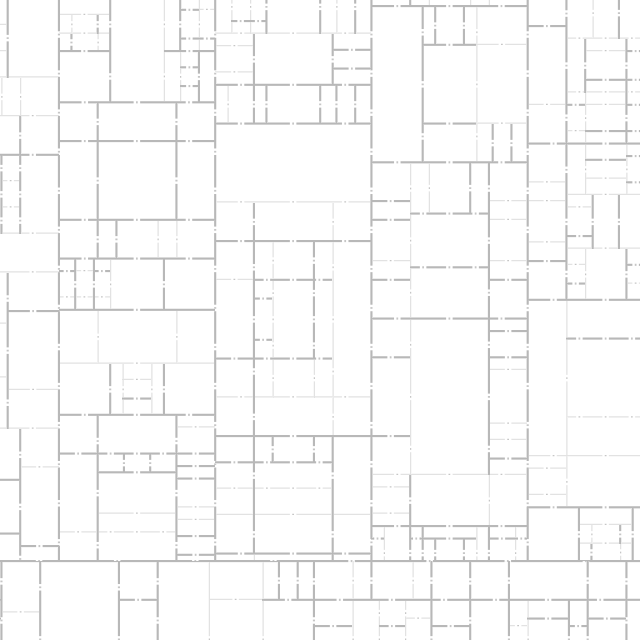
A WebGL 1 fragment shader for this pattern:

```glsl
precision highp float;
// Floor plan of thin grey walls on white: square blocks in staggered columns,
// each cut again and again into side, middle and side rooms. Every wall is
// either bold or faint and is broken by small doorways with a stub inside.

uniform vec2 u_resolution;

const float UNITS = 512.0;      // layout units across the canvas
const float BLOCK = 125.0;      // side of one block
const float SHELF = 63.0;       // height of the shifted bottom band
const float BOLD_INK = 0.28;
const float FAINT_INK = 0.115;
const float DOOR = 2.6;         // half width of a doorway
const float STUB = 0.7;         // half width of the stub inside it

float hash(vec2 p) {
  return fract(sin(dot(p, vec2(12.9898, 78.233))) * 43758.5453);
}

// Smooth coverage of the interval from lo to hi.
float cover(float x, float lo, float hi, float px) {
  return clamp((x - lo) / px + 0.5, 0.0, 1.0)
       * clamp((hi - x) / px + 0.5, 0.0, 1.0);
}

// Ink of one wall, with evenly spaced doorways along its span.
float wall(float across, float along, float span, float doors, float bold, float px) {
  float period = span / doors;
  float fromDoor = mod(along, period) - 0.5 * period;
  float solid = 1.0 - cover(fromDoor, -DOOR, DOOR, px);
  float stub = cover(fromDoor, -STUB, STUB, px);
  float ink = mix(FAINT_INK, BOLD_INK, bold);
  float body = cover(across, -0.7 * bold, 1.0, px);
  return body * max(ink * solid, 0.8 * BOLD_INK * stub);
}

// Ink of all inner walls of a block; p runs from 0 to BLOCK.
float rooms(vec2 p, float seed, float px) {
  vec2 origin = vec2(0.0);
  vec2 size = vec2(BLOCK);
  float ink = 0.0;
  for (int level = 0; level < 4; level++) {
    float depth = float(level);
    float chance = hash(vec2(seed, 1.7 + depth));
    // Cut across the longer side; toss a coin for squarish rooms.
    float ratio = size.x / size.y;
    bool cutX = ratio > 1.25 || (ratio > 0.8 && hash(vec2(seed, 5.3)) > 0.5);
    vec2 axis = cutX ? vec2(1.0, 0.0) : vec2(0.0, 1.0);
    float len = dot(size, axis);
    float span = dot(size, 1.0 - axis);
    if (len < 40.0 || (level == 1 && chance > 0.9) || (level > 1 && chance > 0.42)) break;

    float at = dot(p - origin, axis);
    float along = dot(p - origin, 1.0 - axis);
    float side = floor(len * mix(0.25, 0.335, step(0.55, hash(vec2(seed, 8.1)))));
    float doors = span > 55.0 ? 1.0 + 2.0 * step(0.4, hash(vec2(seed, 3.9))) : 1.0;
    float boldA = step(0.42, hash(vec2(seed, 11.3)));
    float boldB = step(0.42, hash(vec2(seed, 14.9)));
    ink = max(ink, wall(at - side, along, span, doors, boldA, px));
    ink = max(ink, wall(at - len + side, along, span, doors, boldB, px));

    // Step into the room that holds p.
    float part = step(side, at) + step(len - side, at);
    float start = part < 0.5 ? 0.0 : (part < 1.5 ? side : len - side);
    float newLen = part > 0.5 && part < 1.5 ? len - 2.0 * side : side;
    origin += axis * start;
    size += axis * (newLen - len);
    seed = hash(vec2(seed * 17.0 + 0.3, part + 2.1 * depth));
  }
  return ink;
}

// Outer walls and rooms of the columns that start at shift.x; each column
// is staggered by its own amount when stagger is 1.
float blocks(vec2 q, vec2 shift, float stagger, float px) {
  float column = floor((q.x - shift.x) / BLOCK);
  float drop = shift.y + stagger * floor(hash(vec2(column, 4.6)) * BLOCK);
  vec2 id = vec2(column, floor((q.y - drop) / BLOCK));
  vec2 p = q - vec2(shift.x, drop) - id * BLOCK;
  float ink = rooms(p, hash(id + 7.3 + 19.0 * stagger), px);
  for (int i = 0; i < 2; i++) {
    float edge = float(i);
    float bold = step(0.45, hash(id + vec2(31.7, edge)));
    ink = max(ink, wall(p.x - edge * BLOCK, q.y, BLOCK, 4.0, 1.0, px));
    ink = max(ink, wall(p.y - edge * BLOCK, p.x, BLOCK, 3.0, bold, px));
  }
  return ink;
}

void main() {
  float scale = UNITS / min(u_resolution.x, u_resolution.y);
  vec2 q = gl_FragCoord.xy * scale;

  // Staggered columns above, a shifted row of blocks along the bottom.
  float ink = q.y < SHELF
    ? blocks(q, vec2(1.0, SHELF), 0.0, scale)
    : blocks(q, vec2(47.0, 0.0), 1.0, scale);
  ink = max(ink, wall(q.y - SHELF, q.x, BLOCK, 2.0, 1.0, scale));

  gl_FragColor = vec4(vec3(1.0 - ink), 1.0);
}
```
